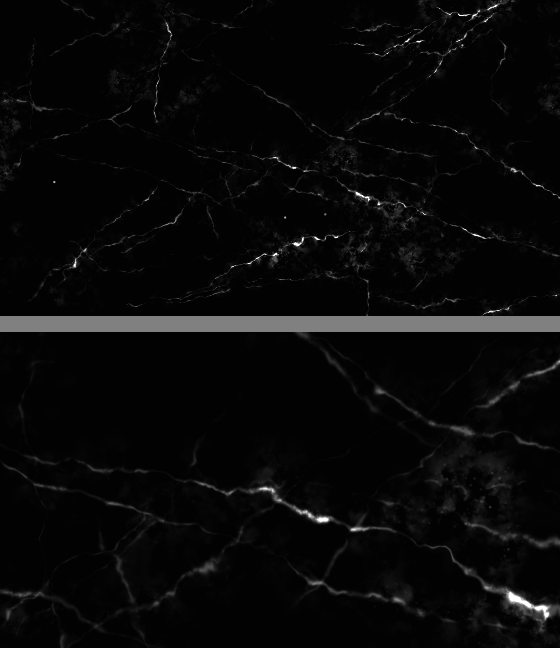
Top, the full canvas; bottom, a detail of the centre.
Give the GLSL for this texture, as a Shadertoy shader.

```glsl
// Black marble slab with thin, broken white veins, smoky halos and mineral dust.

#define BASE_TONE 0.006
#define VEIN_WIDTH 0.0019
#define VEIN_GAIN 1.35
#define HALO_WIDTH 0.017
#define HALO_GAIN 0.75
#define HAZE_GAIN 0.15
#define THREAD_GAIN 0.30
#define DUST_GAIN 0.40
#define DUST_SCALE 130.0
#define FLECK_SCALE 8.0
#define WOBBLE 0.026

const mat2 TURN = mat2(0.79, 0.61, -0.61, 0.79);

vec2 hash2(vec2 p) {
    vec3 q = fract(p.xyx * vec3(0.1031, 0.1030, 0.0973));
    q += dot(q, q.yzx + 33.33);
    return fract((q.xx + q.yz) * q.zy);
}

float valueNoise(vec2 p) {
    vec2 cell = floor(p), f = fract(p);
    f *= f * (3.0 - 2.0 * f);
    vec2 e = vec2(1.0, 0.0);
    return mix(mix(hash2(cell).x, hash2(cell + e).x, f.x),
               mix(hash2(cell + e.yx).x, hash2(cell + e.xx).x, f.x), f.y);
}

// Layered noise, about 0.25 to 0.75 around a mean of one half.
float clouds(vec2 p) {
    float sum = 0.0, total = 0.0, amplitude = 1.0;
    for (int i = 0; i < 5; i++) {
        sum += amplitude * valueNoise(p);
        total += amplitude;
        p = TURN * p * 1.9 + 13.7;
        amplitude *= 0.6;
    }
    return sum / total;
}

// Jagged offset from layered sines that turns straight lines into cracks.
vec2 wobble(vec2 p) {
    vec2 offset = vec2(0.0);
    float amplitude = 1.0;
    p *= 6.0;
    for (int i = 0; i < 7; i++) {
        offset += amplitude * sin(p.yx + 1.5 * sin(p * 0.7 + float(i)));
        p = TURN * p * 1.9 + 5.1;
        amplitude *= 0.6;
    }
    return offset;
}

// Cellular noise: distance to the nearest point, and that cell's random value.
vec2 cellular(vec2 p) {
    vec2 cell = floor(p), nearest = vec2(9.0, 0.0);
    for (int y = -1; y <= 1; y++)
    for (int x = -1; x <= 1; x++) {
        vec2 id = cell + vec2(x, y);
        float d = length(id + hash2(id + 71.0) - p);
        if (d < nearest.x) nearest = vec2(d, hash2(id + 213.0).x);
    }
    return nearest;
}

// Veins scattered in a box (centre, half size); returns core and halo light.
vec2 veinFamily(vec2 p, float seed, int count, vec4 box, vec2 angleSpread,
                vec2 lengths, float roughness, float pixel) {
    vec2 light = vec2(0.0);
    p += WOBBLE * roughness * wobble(p + seed * 0.37);
    for (int i = 0; i < count; i++) {
        float id = float(i);
        vec2 place = hash2(vec2(id + 3.0, seed));
        vec2 shape = hash2(vec2(id + 41.0, seed + 17.0));
        vec2 look = hash2(vec2(id + 87.0, seed + 29.0));
        place.x = (id + place.x) / float(count);
        vec2 d = p - box.xy - box.zw * (2.0 * place - 1.0);
        float angle = angleSpread.x + angleSpread.y * (2.0 * shape.x - 1.0);

        // Local frame: x runs along the vein, y across it.
        float c = cos(angle), s = sin(angle);
        vec2 local = vec2(c * d.x + s * d.y, c * d.y - s * d.x);
        float taper = 1.0 - smoothstep(0.45, 1.0, abs(local.x) / mix(lengths.x, lengths.y, shape.y));
        if (taper <= 0.0 || abs(local.y) > 0.15) continue;

        // One noise along the vein kinks it, swells it and breaks it up.
        float gaps = clouds(vec2(local.x * 13.0 + 40.0, id * 4.3 + seed));
        float swell = smoothstep(0.36, 0.7, gaps);
        float across = abs(local.y + 0.018 * sin(local.x * 7.0 + look.y * 6.28) + 0.035 * (gaps - 0.5));
        float strength = (0.13 + 0.8 * pow(look.x, 2.2)) * taper * mix(0.15, 1.0, swell);
        float width = VEIN_WIDTH * mix(0.6, 1.5, swell);
        float sigma = max(width, 0.5 * pixel);
        light.x += strength * width / sigma * exp(-across * across / (sigma * sigma));
        light.y += strength * exp(-across / HALO_WIDTH);
    }
    return light;
}

void mainImage(out vec4 fragColor, in vec2 fragCoord) {
    vec2 p = fragCoord / iResolution.y;
    float pixel = 1.0 / iResolution.y;

    // Rising diagonals, long falling veins, crinkled floor, uprights, bright knot.
    vec2 veins = veinFamily(p, 5.0, 12, vec4(0.85, 0.62, 0.85, 0.36), vec2(0.68, 0.18), vec2(0.2, 0.6), 0.8, pixel);
    veins += veinFamily(p, 12.0, 9, vec4(0.9, 0.58, 0.75, 0.36), vec2(-0.36, 0.14), vec2(0.22, 0.7), 0.65, pixel);
    veins += veinFamily(p, 23.0, 9, vec4(1.1, 0.14, 0.65, 0.11), vec2(0.08, 0.25), vec2(0.12, 0.4), 1.2, pixel);
    veins += 0.5 * veinFamily(p, 34.0, 7, vec4(0.85, 0.4, 0.8, 0.4), vec2(1.6, 0.25), vec2(0.08, 0.26), 1.0, pixel);
    veins += veinFamily(p, 47.0, 7, vec4(1.28, 0.93, 0.22, 0.07), vec2(0.1, 0.8), vec2(0.06, 0.2), 1.2, pixel);

    // Fine grain breaks the cores and turns halos and haze into smoke.
    float grain = smoothstep(0.38, 0.74, clouds(p * 62.0));
    float patches = smoothstep(0.5, 0.78, clouds(p * 4.5 + 2.0));
    float smoke = smoothstep(0.35, 0.68, clouds(p * 17.0 + 9.0));
    float tone = BASE_TONE + VEIN_GAIN * veins.x * mix(0.3, 1.5, grain);
    tone += HALO_GAIN * veins.y * grain * smoke * (0.5 + patches);
    tone += HAZE_GAIN * patches * grain * (0.3 + smoke);

    // Hairline threads curl through the smoky places.
    float cloudy = min(0.6 * patches + 0.8 * veins.y, 1.0);
    float thread = 1.0 - smoothstep(0.0, 0.022, abs(clouds(p * 9.0 + 31.0) - 0.5));
    tone += THREAD_GAIN * thread * cloudy * grain;

    // Dust gathers in the smoke; rare flecks are larger and brighter.
    vec2 dust = cellular(p * DUST_SCALE);
    float speck = 1.0 - smoothstep(0.05, 0.15 + DUST_SCALE * pixel, dust.x);
    tone += DUST_GAIN * speck * pow(dust.y, 4.0) * cloudy * smoke;
    vec2 fleck = cellular(p * FLECK_SCALE);
    float spot = 1.0 - smoothstep(0.01, 0.018 + FLECK_SCALE * pixel, fleck.x);
    tone += 0.7 * spot * smoothstep(0.9, 1.0, fleck.y);

    fragColor = vec4(vec3(clamp(tone, 0.0, 1.0)), 1.0);
}
```
